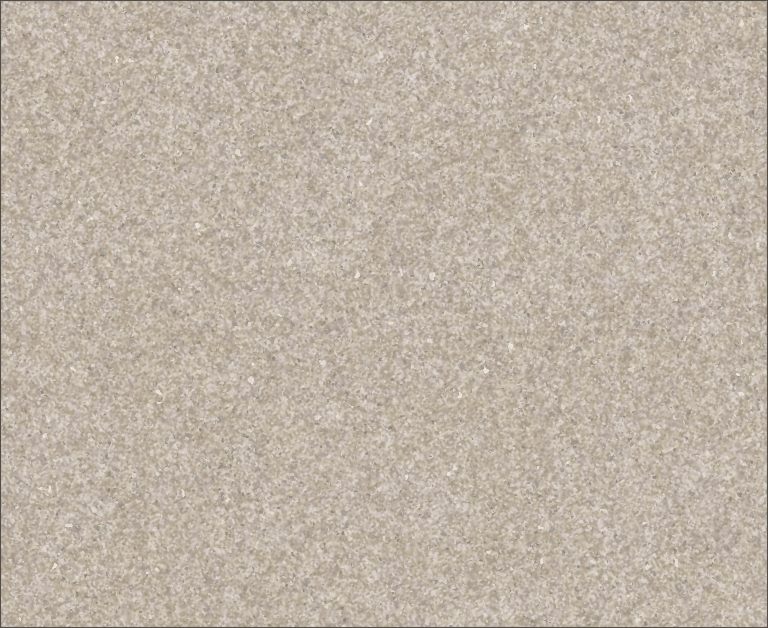
Write a Shadertoy shader that draws this texture.

```glsl
float hash(vec2 p) {
    vec3 q = fract(p.xyx * vec3(0.1031, 0.1030, 0.0973));
    q += dot(q, q.yzx + 33.33);
    return fract((q.x + q.y) * q.z);
}

float noise(vec2 p) {
    vec2 cell = floor(p), f = fract(p);
    f = f * f * (3.0 - 2.0 * f);
    float low = mix(hash(cell), hash(cell + vec2(1, 0)), f.x);
    float high = mix(hash(cell + vec2(0, 1)), hash(cell + vec2(1, 1)), f.x);
    return mix(low, high, f.y);
}

vec2 turn(vec2 p, float angle) {
    float c = cos(angle), s = sin(angle);
    return vec2(c * p.x - s * p.y, s * p.x + c * p.y);
}

// Irregular chips, one per cell at most, each with its own size, turn and strength
float flecks(vec2 uv, float scale, float share) {
    vec2 p = turn(uv, 0.6) * scale + 300.0;
    p += 0.6 * vec2(noise(p * 1.9), noise(p * 1.9 + 41.0)) - 0.3;
    vec2 cell = floor(p);
    vec2 centre = 0.38 + 0.24 * vec2(hash(cell + 17.0), hash(cell + 59.0));
    vec2 d = turn(fract(p) - centre, 6.2832 * hash(cell + 83.0));
    d.y *= 1.0 + 0.9 * hash(cell + 29.0);
    float radius = mix(0.22, 0.45, hash(cell + 101.0));
    float soft = 0.5 * scale / iResolution.y;
    float chip = 1.0 - smoothstep(radius - soft, radius + soft, length(d));
    return chip * step(hash(cell + 137.0), share) * mix(0.4, 1.0, hash(cell + 151.0));
}

void mainImage(out vec4 fragColor, in vec2 fragCoord) {
    vec2 uv = fragCoord / iResolution.y;

    // Sandy ground: fine grain over faint clouds
    float cloud = noise(uv * 9.0 + 5.0) - 0.5;
    float patches = noise(turn(uv, 0.9) * 42.0 + 223.0) - 0.5;
    float tone = 0.751 + 0.012 * cloud + 0.025 * patches;
    tone += 0.085 * (noise(turn(uv, 0.4) * 125.0 + 271.0) - 0.5);
    tone += 0.17 * (noise(turn(uv, 1.1) * 290.0 + 613.0) - 0.5);
    float warmth = mix(0.108, 0.07, smoothstep(0.72, 0.86, tone));
    vec3 color = tone - warmth * vec3(0.0, 0.46, 1.0);

    // Pale lilac and warm ochre tints
    float tint = noise(turn(uv, 0.7) * 75.0 + 397.0) + 0.25 * cloud - 0.5;
    color += tint * vec3(0.0, -0.002, 0.035);

    // Grey stone chips, pale crystals and rare bright glints
    float grey = flecks(uv + 3.0, 80.0, 0.13 + 0.16 * patches);
    color = mix(color, vec3(0.55, 0.54, 0.51), 0.55 * grey);
    float specks = flecks(uv + 7.0, 150.0, 0.09);
    color = mix(color, vec3(0.47, 0.45, 0.41), 0.6 * specks);
    float crystals = flecks(uv + 11.0, 135.0, 0.27 + 0.25 * patches + 0.06 * cloud);
    color = mix(color, vec3(0.90, 0.88, 0.86), 0.7 * crystals);
    float glints = flecks(uv + 19.0, 90.0, 0.02);
    color = mix(color, vec3(0.95, 0.93, 0.90), 0.85 * glints);

    // Thin dark rim
    vec2 size = iResolution.xy / iResolution.y;
    vec2 inset = min(uv, size - uv);
    float pixel = 1.0 / iResolution.y;
    float coverage = clamp((0.0017 - min(inset.x, inset.y)) / pixel + 0.5, 0.0, 1.0);
    color = mix(color, vec3(0.32, 0.31, 0.29), coverage);

    fragColor = vec4(color, 1.0);
}
```
